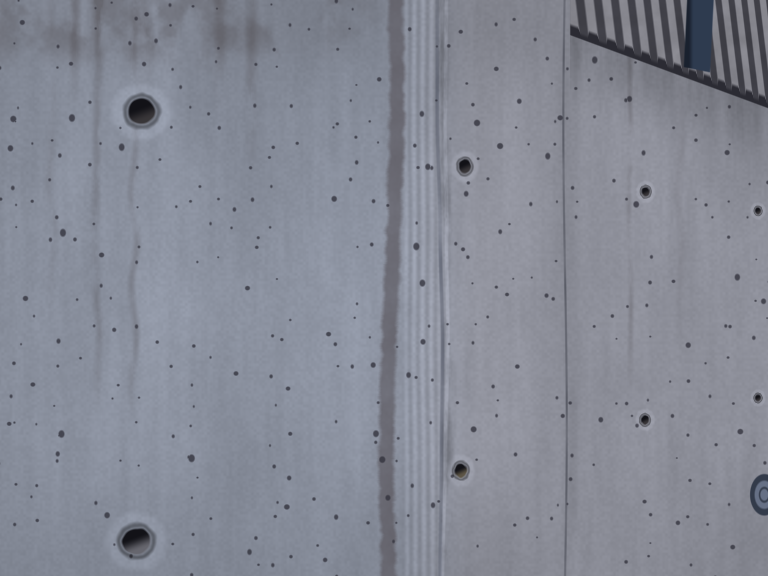
Reproduce this texture procedurally as a WebGL 2 fragment shader.

```glsl
#version 300 es
precision highp float;
// Weathered concrete wall with tie holes, seams, water stains and a ribbed corner.
uniform vec2 u_resolution;
out vec4 fragColor;

float hash(vec2 p) {
  return fract(sin(dot(p, vec2(127.1, 311.7))) * 43758.5453);
}

float noise(vec2 p) {
  vec2 i = floor(p), f = fract(p);
  f = f * f * (3.0 - 2.0 * f);
  return mix(mix(hash(i), hash(i + vec2(1, 0)), f.x),
             mix(hash(i + vec2(0, 1)), hash(i + vec2(1, 1)), f.x), f.y);
}

float fbm(vec2 p) {
  float sum = 0.0, amp = 0.5;
  for (int i = 0; i < 5; i++) {
    sum += amp * noise(p);
    p = p * 2.03 + 17.3;
    amp *= 0.5;
  }
  return sum;
}

// Soft vertical band around x = 0
float band(float x, float halfWidth, float soft) {
  return 1.0 - smoothstep(halfWidth - soft, halfWidth + soft, abs(x));
}

// Scattered air pores, one candidate per grid cell
float pores(vec2 p, float cells, float chance, float radius, float aa) {
  vec2 id = floor(p * cells);
  float pick = hash(id + 3.7);
  vec2 centre = (id + 0.2 + 0.6 * vec2(hash(id + 11.0), hash(id + 29.0))) / cells;
  vec2 d = (p - centre) * vec2(1.0, 0.75 + 0.4 * hash(id + 41.0));
  float r = radius * (0.45 + 0.55 * hash(id + 53.0));
  return step(pick, chance) * (1.0 - smoothstep(r - aa, r + aa, length(d)));
}

// Wall tone: broad gradients, mottling and fine grain
vec3 concrete(vec2 p) {
  vec3 col = mix(vec3(0.545, 0.57, 0.625), vec3(0.565, 0.573, 0.615), smoothstep(0.65, 0.85, p.x));
  col *= 1.0 - 0.06 * smoothstep(0.6, 1.0, p.y) - 0.05 * smoothstep(0.3, 0.0, p.y);
  col *= 0.92 + 0.16 * fbm(p * vec2(7.0, 4.0));
  col *= 0.96 + 0.08 * fbm(p * vec2(60.0, 5.0));
  return col * (0.975 + 0.05 * noise(p * 210.0));
}

// Water stains: x, half width, lower end, strength
float runs(vec2 p) {
  vec4 run[10] = vec4[10](
    vec4(0.13, 0.012, 0.82, 0.4), vec4(0.168, 0.010, 0.28, 0.28), vec4(0.165, 0.017, 0.85, 0.4),
    vec4(0.232, 0.009, 0.26, 0.28), vec4(0.247, 0.022, 0.83, 0.35), vec4(0.385, 0.015, 0.80, 0.3),
    vec4(0.437, 0.014, 0.70, 0.3), vec4(1.095, 0.006, 0.32, 0.3), vec4(0.09, 0.010, 0.45, 0.15),
    vec4(1.18, 0.010, 0.40, 0.12));
  float sum = 0.0;
  for (int i = 0; i < 10; i++) {
    vec4 r = run[i];
    float x = p.x - r.x - 0.012 * (noise(vec2(r.x * 90.0, p.y * 12.0)) - 0.5);
    float patchy = smoothstep(0.2, 0.65, fbm(p * vec2(45.0, 14.0) + r.x * 70.0));
    sum += r.w * patchy * band(x, r.y * 0.6, r.y * 0.6) * smoothstep(r.z - 0.03, r.z + 0.15, p.y);
  }
  float damp = smoothstep(0.87, 0.94, p.y + 0.07 * (fbm(p * 9.0) - 0.5)) * (1.0 - smoothstep(0.55, 0.72, p.x));
  sum += damp * (0.08 + 0.32 * smoothstep(0.45, 0.68, fbm(p * vec2(16.0, 13.0))));
  return min(sum, 0.65);
}

// Central stain, pale ridges and the two formwork seams
vec3 seams(vec3 col, vec2 p) {
  float rough = 0.010 * (fbm(p * vec2(30.0, 60.0)) - 0.5);
  float stainX = p.x - 0.680 - 0.009 * sin(p.y * 5.0 - 2.6) + rough;
  col = mix(col, vec3(0.37, 0.36, 0.39), 0.75 * band(stainX, 0.013, 0.005) * (0.75 + 0.4 * fbm(p * 25.0)));
  float ridge = band(p.x - 0.733, 0.030, 0.008);
  col *= 1.0 + ridge * (0.05 + 0.07 * sin(p.x * 420.0 + 1.5 * noise(vec2(p.y * 5.0, 2.0))));
  float crackX = p.x - 0.764 - 0.010 * (noise(vec2(4.0, p.y * 5.0)) - 0.5);
  float crack = band(crackX, 0.003, 0.002) * (0.4 + 0.6 * noise(vec2(8.0, p.y * 13.0)));
  col = mix(col, vec3(0.33, 0.35, 0.41), 0.65 * crack);
  col *= 1.0 - 0.20 * band(crackX - 0.010, 0.009, 0.008) * smoothstep(0.35, 0.65, fbm(p * vec2(40.0, 9.0)));
  col *= 1.0 + 0.13 * band(crackX - 0.010 - 0.012 * (p.y - 0.5), 0.003, 0.002);
  float jointX = p.x - 0.981 - 0.003 * sin(p.y * 6.0);
  float joint = band(jointX, 0.0018, 0.0015) * (0.5 + 0.5 * noise(vec2(1.0, p.y * 20.0)));
  col = mix(col, vec3(0.28, 0.29, 0.33), 0.7 * joint);
  return col * (1.0 - 0.10 * band(jointX - 0.008, 0.012, 0.010) * noise(p * vec2(30.0, 7.0)));
}

// Tie holes: centre and radius, each with a pale grout collar
vec3 tieHoles(vec3 col, vec2 p, float aa) {
  vec3 hole[8] = vec3[8](
    vec3(0.246, 0.806, 0.023), vec3(0.237, 0.060, 0.024), vec3(0.807, 0.711, 0.013),
    vec3(0.800, 0.183, 0.013), vec3(1.121, 0.667, 0.009), vec3(1.120, 0.271, 0.009),
    vec3(1.316, 0.634, 0.007), vec3(1.316, 0.309, 0.007));
  for (int i = 0; i < 8; i++) {
    float r = hole[i].z;
    vec2 d = (p - hole[i].xy) * vec2(i < 2 ? 0.95 : 1.15, 1.0);
    float dist = length(d) + 0.15 * r * (noise(d / r * 2.0 + float(i) * 9.0) - 0.5);
    col *= 1.0 + 0.08 * band(dist - 1.6 * r, 0.5 * r, 0.3 * r);
    col *= 1.0 - 0.35 * band(dist - 1.2 * r, 0.15 * r, 0.15 * r);
    vec3 floorTone = i == 1 ? vec3(0.40, 0.40, 0.43) : i == 3 ? vec3(0.36, 0.33, 0.27) : vec3(0.22, 0.21, 0.22);
    vec3 inside = mix(vec3(0.07, 0.07, 0.09), floorTone, smoothstep(-0.4, 0.7, (d.x * 0.4 - d.y) / r));
    col = mix(col, inside, 1.0 - smoothstep(r - 2.0 * aa, r + aa, dist));
  }
  // Steel fixing at the right edge
  float bolt = length((p - vec2(1.327, 0.141)) * vec2(1.45, 1.0));
  col = mix(col, vec3(0.20, 0.23, 0.29), 1.0 - smoothstep(0.034, 0.038, bolt));
  col = mix(col, vec3(0.40, 0.44, 0.52), 1.0 - smoothstep(0.022, 0.027, bolt));
  return mix(col, vec3(0.22, 0.25, 0.31), band(bolt - 0.012, 0.002, 0.002));
}

// Ribbed panel above a sloping edge, with a dark steel post
vec3 ribs(vec3 col, vec2 p, float aa) {
  float u = p.x - 0.99;
  float edge = p.y - 0.939 + 0.369 * u;
  col *= 1.0 - 0.22 * step(0.0, u) * smoothstep(-0.13, 0.0, edge) * fbm(p * vec2(55.0, 8.0));
  float slant = u + 0.12 * (p.y - 0.9);
  float wave = fract(slant * 30.0 + slant * slant * 25.0);
  float lit = smoothstep(0.05, 0.2, wave) * (1.0 - smoothstep(0.58, 0.72, wave));
  vec3 panel = mix(vec3(0.25, 0.25, 0.28), vec3(0.53, 0.53, 0.56), lit) * (0.9 + 0.2 * fbm(p * 30.0));
  panel = mix(panel, vec3(0.17, 0.17, 0.20), 1.0 - smoothstep(0.004, 0.012, edge - 0.010 * lit));
  float inside = smoothstep(-aa, aa, edge) * smoothstep(-aa, aa, u);
  col = mix(col, panel, inside);
  float post = band(p.x - 1.213 - 0.05 * (p.y - 0.94), 0.023, aa) * smoothstep(-aa, aa, p.y - 0.879 + 0.2 * (p.x - 1.21));
  vec3 steel = mix(vec3(0.10, 0.13, 0.18), vec3(0.18, 0.23, 0.31), smoothstep(1.195, 1.205, p.x));
  return mix(col, steel, post);
}

void main() {
  vec2 p = gl_FragCoord.xy / u_resolution * vec2(4.0 / 3.0, 1.0);
  float aa = 1.0 / u_resolution.y;
  vec3 col = concrete(p);
  col = mix(col, vec3(0.34, 0.33, 0.35), runs(p));
  col = seams(col, p);
  float pits = max(pores(p, 13.0, 0.38, 0.0055, aa), pores(p + 5.3, 29.0, 0.28, 0.003, aa));
  col = mix(col, vec3(0.20, 0.20, 0.24), 0.8 * pits);
  col = tieHoles(col, p, aa);
  col = ribs(col, p, aa);
  fragColor = vec4(col, 1.0);
}
```
